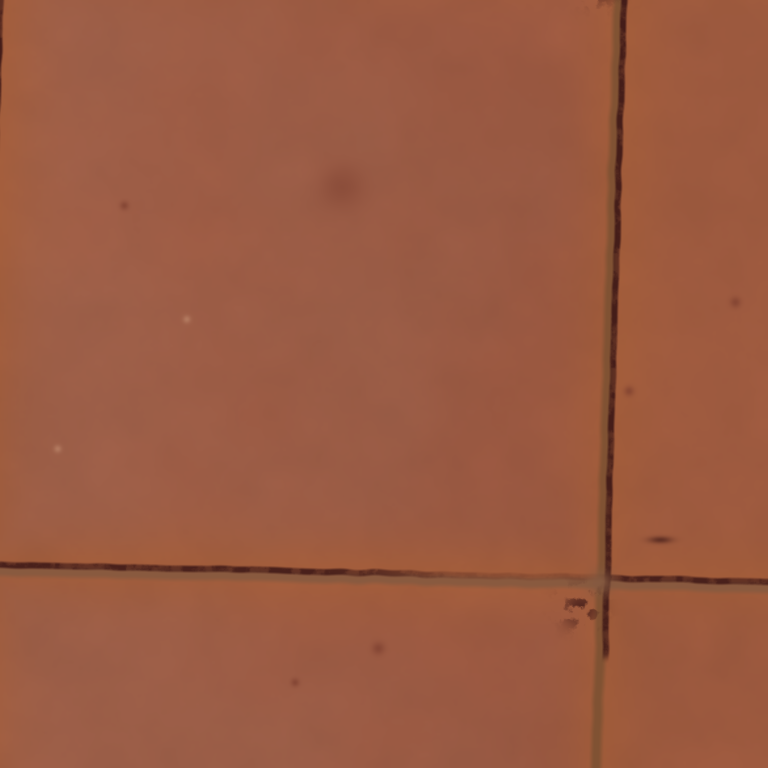
This texture is drawn by a Shadertoy shader. Its source:

```glsl
// Worn terracotta floor tiles, slightly skewed, with dark and mortar-filled joints.

const vec2 PITCH = vec2(0.812, 0.815);      // tile spacing
const vec2 CROSSING = vec2(0.782, 0.264);   // joint positions on the canvas axes
const vec2 SKEW = vec2(0.028, -0.0225);     // drift of each joint along its length
const vec3 CLAY = vec3(0.613, 0.370, 0.282);
const vec3 CLAY_RED = vec3(0.598, 0.338, 0.247);
const vec3 CLAY_ORANGE = vec3(0.635, 0.362, 0.225);
const vec3 MORTAR = vec3(0.52, 0.35, 0.25);
const vec3 MORTAR_OLIVE = vec3(0.46, 0.31, 0.19);
const vec3 GAP = vec3(0.25, 0.10, 0.09);
const vec3 STAIN = vec3(0.48, 0.24, 0.18);
const vec3 CHIP = vec3(0.74, 0.53, 0.42);
const float GAP_HALF = 0.0040;
const float MORTAR_HALF = 0.0065;
const float EDGE_GLOW = 0.042;              // reach of the orange tile border
const vec2 SMUDGE = vec2(0.445, 0.757);
const vec2 SCRATCH = vec2(0.860, 0.297);
const float PIT_COUNT = 7.0;

float hash(vec2 p) {
    vec3 q = fract(vec3(p.xyx) * 0.1031);
    q += dot(q, q.yzx + 33.33);
    return fract((q.x + q.y) * q.z);
}

float noise(vec2 p) {
    vec2 i = floor(p), f = fract(p);
    f = f * f * (3.0 - 2.0 * f);
    return mix(mix(hash(i), hash(i + vec2(1, 0)), f.x),
               mix(hash(i + vec2(0, 1)), hash(i + vec2(1, 1)), f.x), f.y);
}

float fbm(vec2 p) {
    float sum = 0.0, amp = 0.5;
    for (int i = 0; i < 4; i++) {
        sum += amp * noise(p);
        p = p * 2.03 + 17.3;
        amp *= 0.5;
    }
    return sum / 0.9375;
}

// Soft stripe of the given half width around zero
float stripe(float d, float halfWidth, float soft) {
    return 1.0 - smoothstep(halfWidth - soft, halfWidth + soft, abs(d));
}

float blob(vec2 d, float radius) {
    return exp(-dot(d, d) / (radius * radius));
}

vec3 tileColor(vec2 p, vec2 tile, float edge) {
    float broad = fbm(p * 4.0 + tile * 9.0);
    float fine = fbm(p * 22.0);

    // Redder towards the right side, paler in the middle
    float red = smoothstep(0.1, 0.8, p.x + 0.9 * (broad - 0.5));
    vec3 col = mix(CLAY, CLAY_RED, 0.85 * red);

    // Warm border, wider on some sides than on others
    float glow = exp(-pow(edge / (EDGE_GLOW * (0.7 + 0.8 * broad)), 1.5));
    col = mix(col, CLAY_ORANGE, 0.9 * glow);
    col = mix(col, CLAY_ORANGE, 0.3 * step(0.0, tile.x));
    return col * (1.0 + 0.07 * (broad - 0.5) + 0.05 * (fine - 0.5));
}

vec3 addMarks(vec3 col, vec2 p) {
    col = mix(col, STAIN, 0.45 * blob(p - SMUDGE, 0.030));

    // Scattered pits, every third one a pale chip
    for (float i = 0.0; i < PIT_COUNT; i++) {
        vec2 at = vec2(hash(vec2(i, 3.7)), hash(vec2(i, 8.1)));
        float size = mix(0.004, 0.009, hash(vec2(i, 5.3)));
        bool pale = mod(i, 3.0) == 2.0;
        col = mix(col, pale ? CHIP : STAIN, 0.65 * blob(p - at, pale ? 0.005 : size));
    }
    return mix(col, GAP, 0.65 * blob((p - SCRATCH) * vec2(0.3, 1.0), 0.0045));
}

void mainImage(out vec4 fragColor, in vec2 fragCoord) {
    vec2 p = fragCoord / iResolution.xy;
    float soft = max(0.0022, 0.75 / min(iResolution.x, iResolution.y));

    // Signed distances to the nearest vertical and horizontal joint
    vec2 grid = (p - CROSSING - SKEW * p.yx) / PITCH;
    vec2 d = (grid - round(grid)) * PITCH;
    vec2 tile = floor(grid);
    vec2 wobble = vec2(noise(vec2(p.y * 45.0, 2.0)), noise(vec2(p.x * 45.0, 7.0))) - 0.5;
    d += 0.0025 * wobble;

    vec3 col = tileColor(p, tile, min(abs(d.x), abs(d.y)));
    col = addMarks(col, p);

    // Mortar lies left of the upright gap and below the level gap
    col = mix(col, MORTAR_OLIVE, 0.75 * stripe(d.x + 0.005, MORTAR_HALF, 2.0 * soft));
    col = mix(col, MORTAR, 0.85 * stripe(d.y + 0.007, MORTAR_HALF, 2.0 * soft));

    // Open gaps, filled in low on the upright joint and left of the crossing
    float crumbs = fbm(p * 70.0);
    float openX = smoothstep(0.135, 0.155, p.y);
    float filled = smoothstep(0.40, 0.66, p.x) * (1.0 - smoothstep(0.78, 0.80, p.x));
    float openY = 1.0 - 0.75 * filled;
    float wear = mix(0.7, 1.0, smoothstep(0.3, 0.6, crumbs));
    col = mix(col, GAP, 0.95 * wear * openX * stripe(d.x - 0.002, GAP_HALF, soft));
    col = mix(col, GAP, 0.90 * wear * openY * stripe(d.y - 0.001, GAP_HALF, soft));

    // Crumbled corner: grey mortar with dark debris just below it
    col = mix(col, MORTAR, 0.9 * blob(d + vec2(0.007, 0.006), 0.016));
    float debris = smoothstep(0.48, 0.68, crumbs) * blob(d + vec2(0.030, 0.040), 0.025);
    col = mix(col, GAP, 0.8 * debris);

    fragColor = vec4(col, 1.0);
}
```
